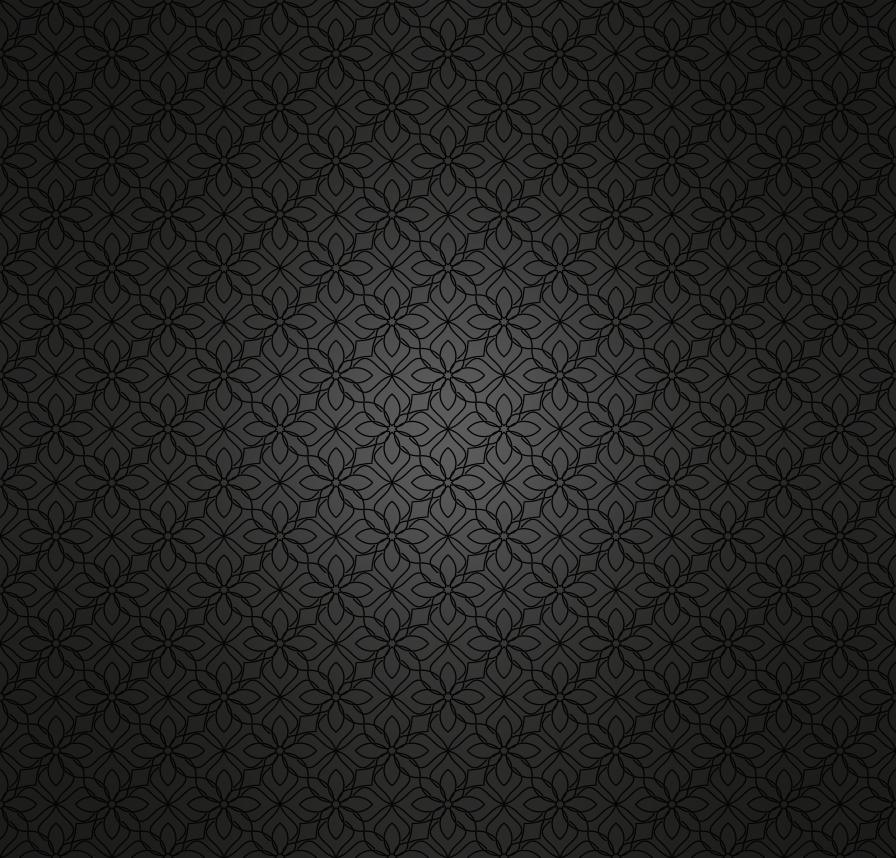
Write a WebGL 1 fragment shader that draws this pattern.

```glsl
precision highp float;

uniform vec2 u_resolution;

const float PI = 3.14159265;
const float REPEATS = 8.0;
const float HALF_DIAGONAL = 0.70710678;
const float LINE_HALF_WIDTH = 0.0085;
const vec3 LINE_COLOR = vec3(0.010, 0.010, 0.008);

// Signed distance to a pointed petal lying along y between two tips.
float petal(vec2 p, float start, float tip, float halfWidth) {
  float halfLength = 0.5 * (tip - start);
  p = abs(p - vec2(0.0, 0.5 * (start + tip)));
  float radius = (halfLength * halfLength + halfWidth * halfWidth) / (2.0 * halfWidth);
  float offset = radius - halfWidth;
  if ((p.y - halfLength) * offset > p.x * halfLength) {
    return length(p - vec2(0.0, halfLength));
  }
  return length(p + vec2(offset, 0.0)) - radius;
}

float segment(vec2 p, vec2 a, vec2 b) {
  vec2 ab = b - a;
  return length(p - a - ab * clamp(dot(p - a, ab) / dot(ab, ab), 0.0, 1.0));
}

// Curve that swells from the flower and pinches to a point at y = reach.
float ogee(vec2 p, float reach, float swell) {
  float q = PI * clamp(p.y / reach, 0.0, 1.0);
  float height = swell * (sin(q) - 0.1 * sin(2.0 * q) - 0.25 * sin(3.0 * q));
  float slope = swell * PI / reach * (cos(q) - 0.2 * cos(2.0 * q) - 0.75 * cos(3.0 * q));
  return abs(abs(p.x) - height) / sqrt(1.0 + slope * slope);
}

// Diamond side with a slight inward bow, x measured from its centre.
float diamond(vec2 p, float halfLength, float halfWidth) {
  float along = clamp(p.x / halfLength, 0.0, 1.0);
  p.y += 0.016 * sin(PI * along);
  return segment(p, vec2(halfLength, 0.0), vec2(0.0, halfWidth));
}

// Distance to the line work; p is one mirrored quarter around a flower.
float ornament(vec2 p) {
  vec2 diagonal = vec2(p.x - p.y, p.x + p.y) * HALF_DIAGONAL;
  // Overlapping petal bases leave an open eight-pointed star.
  float d = abs(petal(diagonal, 0.045, 0.46, 0.1));
  d = min(d, abs(petal(p, 0.045, 0.5, 0.106)));
  d = min(d, abs(petal(p.yx, 0.045, 0.28, 0.056)));
  // Pinched outlines and the diamond between neighbouring flowers.
  if (diagonal.y > 0.22) {
    d = min(d, ogee(diagonal, HALF_DIAGONAL, 0.178));
  }
  return min(d, diamond(vec2(0.5 - p.x, p.y), 0.22, 0.14));
}

// Central glow whose slope vanishes at the canvas borders.
vec3 background(vec2 uv) {
  float r = length(sin(PI * (uv - 0.5)) * vec2(1.0, 0.92));
  float glow = exp(-1.5 * pow(r, 1.85));
  return mix(vec3(0.088, 0.088, 0.084), vec3(0.36), glow);
}

void main() {
  vec2 uv = gl_FragCoord.xy / u_resolution;
  vec2 cell = uv * REPEATS;

  // Diagonal lattice: flowers sit on whole numbers, star points on halves.
  vec2 lattice = vec2(cell.x + cell.y, cell.x - cell.y) + 0.5;
  vec2 quarter = abs(fract(lattice + 0.5) - 0.5);

  float pixel = REPEATS / (HALF_DIAGONAL * min(u_resolution.x, u_resolution.y));
  float d = ornament(quarter) - LINE_HALF_WIDTH;
  float ink = 1.0 - smoothstep(-0.65 * pixel, 0.65 * pixel, d);

  gl_FragColor = vec4(mix(background(uv), LINE_COLOR, ink), 1.0);
}
```
